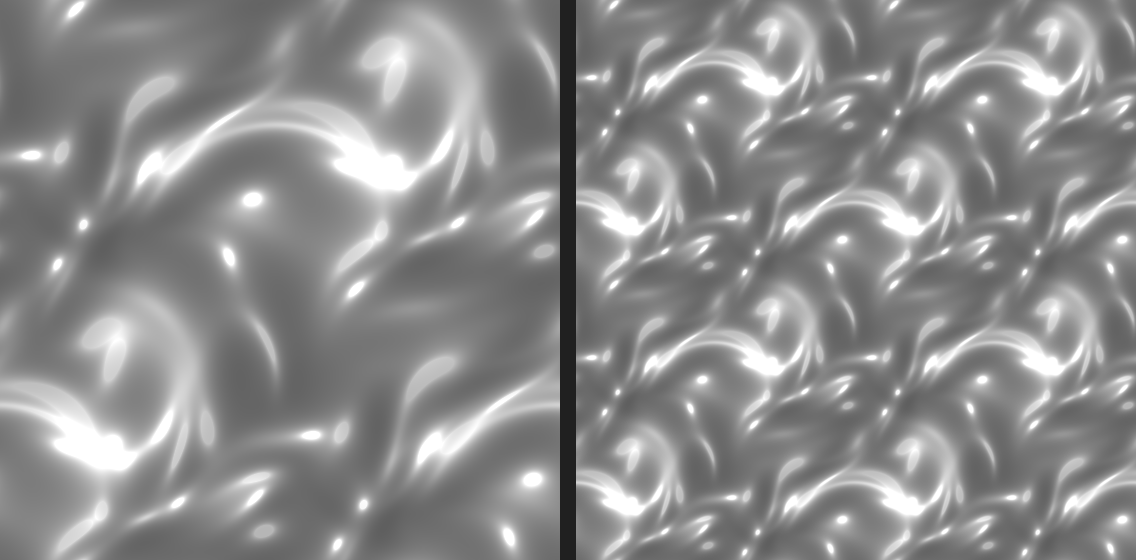
Left, the tile; right, the same tile 2 across and 2 down.
A Shadertoy shader for this texture:

```glsl
// Grey liquid glints: soft folds of shade with bright comets, arcs and spots.
// A periodic plane is bent over itself a few times by sine waves; each pass
// adds a glow around the points where its two waves vanish together.

const float TAU = 6.2831853;

// Bends a point with waves of period TAU, so the result still tiles.
// The waves across the rising diagonal are stronger and draw glints along it.
vec2 bend(vec2 base, vec2 point, float phase) {
    vec2 along = vec2(cos(phase - point.x), cos(phase + point.x));
    vec2 across = vec2(sin(phase + point.y), sin(phase - point.y));
    return base + 0.68 * along + 1.08 * across;
}

// Glow that falls off from each wave crossing, flat inside the core radius.
float glint(vec2 point, float phase, float core) {
    vec2 wave = vec2(sin(point.x + phase), cos(point.y + phase));
    return 1.0 / max(length(wave), core);
}

void mainImage(out vec4 fragColor, in vec2 fragCoord) {
    vec2 uv = fragCoord / iResolution.xy;

    // Diagonal axes: the pattern repeats along whole and half diagonals.
    vec2 base = TAU * vec2(uv.x + uv.y, uv.x - uv.y);
    vec2 point = base;

    // Passes alternate between flat pale cores and clipped white ones.
    float light = 0.0;
    for (int pass = 0; pass < 5; pass++) {
        float phase = 5.3 * (1.0 - 3.5 / float(pass + 1));
        float core = pass % 2 == 0 ? 0.2 : 0.13;
        point = bend(base, point, phase);
        light += glint(point, phase, core);
    }

    float grey = clamp(0.087 * light, 0.0, 1.0);
    fragColor = vec4(vec3(grey), 1.0);
}
```
